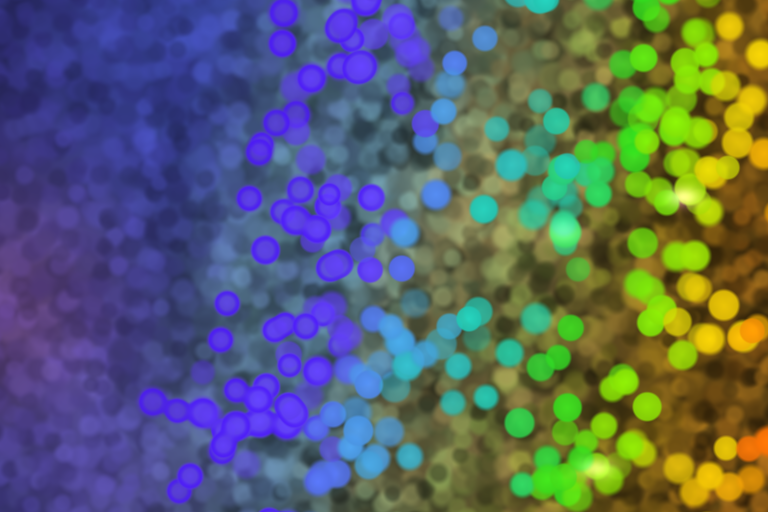
Write a WebGL 1 fragment shader that draws this background.

```glsl
precision highp float;
// Blurred glitter: soft bokeh discs in slanted rainbow bands, blue at left to gold at right.
uniform vec2 u_resolution;

float hash(vec2 p) {
  return fract(sin(dot(p, vec2(127.1, 311.7))) * 43758.5453);
}

float noise(vec2 p) {
  vec2 i = floor(p), f = fract(p);
  f = f * f * (3.0 - 2.0 * f);
  return mix(mix(hash(i), hash(i + vec2(1.0, 0.0)), f.x),
             mix(hash(i + vec2(0.0, 1.0)), hash(i + vec2(1.0)), f.x), f.y);
}

// Gaussian spot of the given half-size
float spot(vec2 p, vec2 center, vec2 size) {
  vec2 d = (p - center) / size;
  return exp(-dot(d, d));
}

// Position across the colour bands, which slant less toward the right
float band(vec2 p) {
  return p.x + (1.0 - p.y) * mix(0.29, 0.14, smoothstep(0.7, 1.4, p.x));
}

// Muted colours behind the bright discs
vec3 backdrop(vec2 p) {
  float t = band(p);
  vec3 c = mix(vec3(0.17, 0.18, 0.43), vec3(0.20, 0.25, 0.56), smoothstep(0.0, 0.35, t));
  c = mix(c, vec3(0.28, 0.41, 0.46), smoothstep(0.40, 0.68, t));
  c = mix(c, vec3(0.42, 0.38, 0.23), smoothstep(0.78, 1.05, t));
  c = mix(c, vec3(0.36, 0.26, 0.07), smoothstep(1.08, 1.45, t));
  c = mix(c, vec3(0.38, 0.26, 0.46), 0.95 * spot(p, vec2(0.02, 0.38), vec2(0.25, 0.28)));
  c = mix(c, vec3(0.32, 0.28, 0.56), 0.8 * spot(p, vec2(0.18, 0.03), vec2(0.26, 0.20)));
  return c * (0.80 + 0.36 * noise(p * 11.0));
}

// Saturated colours of the bright discs
vec3 spectrum(float t) {
  vec3 c = mix(vec3(0.34, 0.20, 0.88), vec3(0.38, 0.25, 0.97), smoothstep(0.5, 0.8, t));
  c = mix(c, vec3(0.30, 0.62, 0.92), smoothstep(0.84, 0.96, t));
  c = mix(c, vec3(0.14, 0.80, 0.72), smoothstep(0.96, 1.08, t));
  c = mix(c, vec3(0.20, 0.88, 0.12), smoothstep(1.14, 1.25, t));
  c = mix(c, vec3(0.55, 0.92, 0.02), smoothstep(1.25, 1.35, t));
  c = mix(c, vec3(0.96, 0.83, 0.02), smoothstep(1.37, 1.47, t));
  return mix(c, vec3(1.0, 0.42, 0.02), smoothstep(1.50, 1.63, t));
}

// Chance of finding a bright disc at p
float density(vec2 p) {
  float t = band(p);
  float violet = smoothstep(0.48, 0.68, t) * (1.0 - smoothstep(0.82, 0.94, t));
  float cyan = smoothstep(0.82, 0.92, t) * (1.0 - smoothstep(1.05, 1.2, t));
  float green = smoothstep(1.08, 1.25, t) * (1.0 - 0.6 * smoothstep(1.45, 1.6, t));
  float d = 0.20 * violet + 0.19 * cyan + 0.26 * green;
  d *= 0.2 + 1.6 * noise(p * 9.0 + 4.0);
  // Denser clusters
  d += 0.6 * spot(p, vec2(0.75, 0.88), vec2(0.09, 0.06));
  d += 0.5 * spot(p, vec2(0.64, 0.59), vec2(0.11, 0.06));
  d += 0.4 * spot(p, vec2(0.61, 0.34), vec2(0.05, 0.07));
  d += 0.4 * spot(p, vec2(0.48, 0.17), vec2(0.11, 0.05));
  d += 0.5 * spot(p, vec2(0.67, 0.11), vec2(0.05, 0.04));
  d += 0.4 * spot(p, vec2(0.84, 0.27), vec2(0.06, 0.05));
  d += 0.8 * spot(p, vec2(1.10, 0.62), vec2(0.06, 0.10));
  d += 0.4 * spot(p, vec2(1.18, 0.27), vec2(0.07, 0.05));
  d += 0.9 * spot(p, vec2(1.33, 0.615), vec2(0.07, 0.03));
  d += 0.7 * spot(p, vec2(1.17, 0.09), vec2(0.07, 0.03));
  d += 0.3 * spot(p, vec2(1.40, 0.85), vec2(0.12, 0.14));
  return d;
}

// One layer of faint overlapping discs tinted by the backdrop
vec3 faintDiscs(vec3 col, vec2 p, float size, float seed) {
  vec2 cell = floor(p / size);
  for (int n = 0; n < 9; n++) {
    vec2 id = cell + vec2(mod(float(n), 3.0), floor(float(n) / 3.0)) - 1.0;
    vec2 center = (id + vec2(hash(id + seed), hash(id + seed + 17.3))) * size;
    float r = size * mix(0.42, 0.66, hash(id + seed + 5.1));
    float mask = 1.0 - smoothstep(0.55 * r, 1.3 * r, length(p - center));
    float t = band(center);
    float contrast = mix(0.30, 0.72, smoothstep(0.3, 1.0, t));
    float light = 1.0 + contrast * (2.0 * hash(id + seed + 9.7) - 1.0);
    vec3 tint = mix(backdrop(center), spectrum(t + 0.1), 0.18 * hash(id + seed + 2.9));
    col = mix(col, tint * light, 0.55 * mask);
  }
  return col;
}

// One layer of bright discs; the violet ones merge inside a shared rim
vec3 brightDiscs(vec3 col, vec2 p, float size, float seed) {
  vec2 cell = floor(p / size);
  float field = 0.0;
  for (int n = 0; n < 9; n++) {
    vec2 id = cell + vec2(mod(float(n), 3.0), floor(float(n) / 3.0)) - 1.0;
    vec2 center = (id + vec2(hash(id + seed), hash(id + seed + 31.7))) * size;
    float shown = step(hash(id + seed + 11.3) + 0.01, density(center));
    float t = band(center);
    float d = length(p - center) / mix(0.023, 0.031, hash(id + seed + 3.7));
    float blur = mix(0.10, 0.30, hash(id + seed + 13.9));
    float mask = 1.0 - smoothstep(1.0 - blur, 1.0 + blur, d);
    float alpha = mix(0.35, 0.97, sqrt(hash(id + seed + 23.1)));
    vec3 tint = spectrum(t + 0.08 * (hash(id + seed + 7.9) - 0.5));
    col = mix(col, tint * (1.06 - 0.1 * d), shown * alpha * mask);
    field += shown * step(0.68, alpha) * exp(-2.0 * d * d);
  }
  float rim = smoothstep(0.12, 0.25, field) * (1.0 - smoothstep(0.25, 0.65, field));
  return mix(col, vec3(0.28, 0.06, 1.0), 0.6 * rim * (1.0 - smoothstep(0.80, 0.90, band(p))));
}

void main() {
  vec2 p = gl_FragCoord.xy / u_resolution.y;
  vec3 col = backdrop(p);
  for (int k = 0; k < 3; k++) col = faintDiscs(col, p, 0.052 - 0.007 * float(k), 40.0 + 13.0 * float(k));
  for (int k = 0; k < 2; k++) col = brightDiscs(col, p, 0.050, 3.0 + 29.0 * float(k));
  // Hot highlights inside the densest clusters
  col += vec3(0.4, 0.2, 0.5) * spot(p, vec2(1.335, 0.615), vec2(0.030, 0.018));
  col += vec3(0.4, 0.2, 0.4) * spot(p, vec2(1.165, 0.085), vec2(0.030, 0.018));
  col += vec3(0.25, 0.15, 0.15) * spot(p, vec2(1.10, 0.545), vec2(0.045, 0.025));
  gl_FragColor = vec4(clamp(col, 0.0, 1.0), 1.0);
}
```
